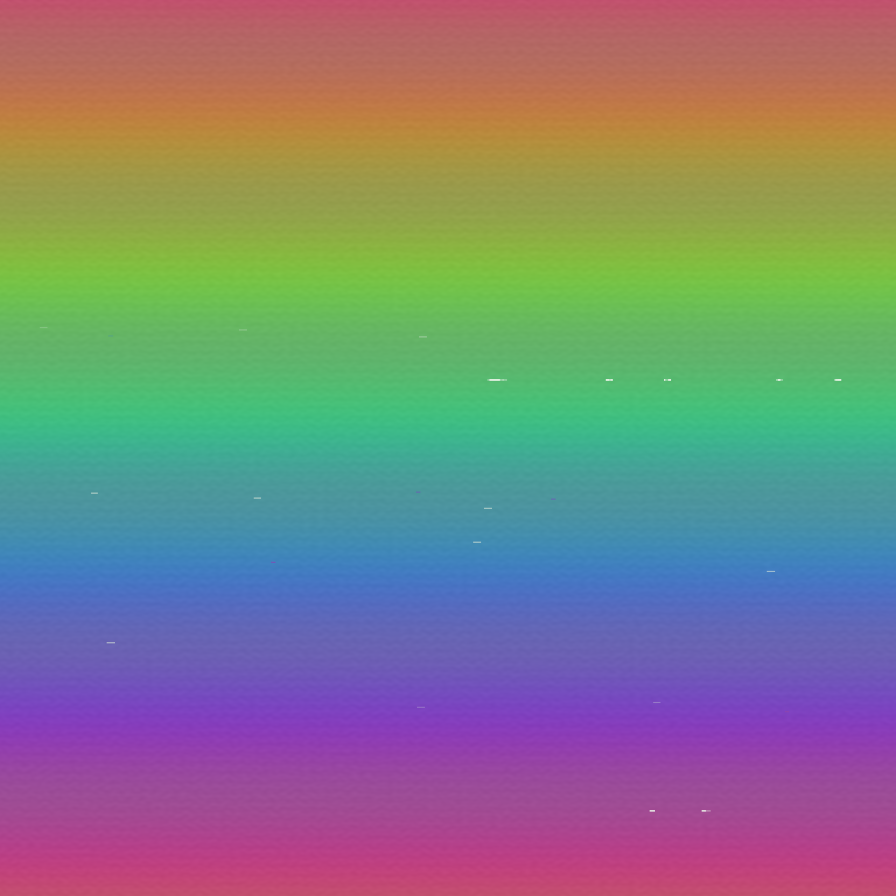
Reproduce this background procedurally as a WebGL 2 fragment shader.

```glsl
#version 300 es
precision highp float;
// A soft horizontal rainbow: hue turns once from top to bottom on a cosine
// palette, with six greyer bands divided by vivid, quicker hue changes.
// Faint stretched noise, thin scan ripples and sparse dashes add a worn texture.
uniform vec2 u_resolution;
out vec4 fragColor;

const float TAU = 6.2831853;

vec2 hash2(vec2 p) {
    vec3 q = fract(p.xyx * vec3(0.1031, 0.1030, 0.0973));
    q += dot(q, q.yzx + 33.33);
    return fract((q.xx + q.yz) * q.zy);
}

float gradientNoise(vec2 p) {
    vec2 cell = floor(p), f = fract(p);
    vec2 blend = f * f * f * (f * (f * 6.0 - 15.0) + 10.0);
    vec4 corner;
    for (int i = 0; i < 4; i++) {
        vec2 offset = vec2(i & 1, i >> 1);
        float angle = TAU * hash2(cell + offset).x;
        corner[i] = dot(vec2(cos(angle), sin(angle)), f - offset);
    }
    return mix(mix(corner.x, corner.y, blend.x), mix(corner.z, corner.w, blend.x), blend.y);
}

// Hue moves faster and colour strength grows at the six band borders.
vec3 rainbow(float depth) {
    float hue = depth - 0.045 + 0.006 * sin(TAU * 6.0 * (depth - 0.147));
    float strength = 0.245 - 0.043 * cos(TAU * 6.0 * (depth - 0.055));
    return 0.5 + strength * cos(TAU * (hue - vec3(0.0, 1.0, 2.0) / 3.0));
}

// Coverage of a thin horizontal dash, softened by one pixel.
float dash(vec2 p, vec2 halfSize, float pixel) {
    vec2 edge = abs(p) - halfSize;
    vec2 cover = 1.0 - smoothstep(-0.5 * pixel, 0.5 * pixel, edge);
    return cover.x * cover.y;
}

void main() {
    vec2 uv = gl_FragCoord.xy / u_resolution;
    float pixel = 1.0 / u_resolution.y;
    vec2 p = vec2(uv.x, 1.0 - uv.y);
    vec3 color = rainbow(p.y);

    // Fine grain and slightly wavy scan ripples
    float grain = gradientNoise(p * vec2(130.0, 250.0));
    float ripple = sin(TAU * (96.0 * p.y + 0.12 * sin(TAU * 64.0 * p.x)));
    color += 0.014 * grain + 0.005 * ripple;

    // Sparse flecks, mostly in the middle of the canvas
    vec2 grid = vec2(12.0, 26.0);
    vec2 cell = floor(p * grid);
    vec2 chance = hash2(cell + 17.0);
    vec2 center = (cell + 0.2 + 0.6 * hash2(cell + 53.0)) / grid;
    float zone = smoothstep(0.34, 0.4, p.y) * (1.0 - smoothstep(0.75, 0.82, p.y));
    float fleck = dash(p - center, vec2(0.002 + 0.003 * chance.y, 0.0007), pixel);
    fleck *= step(chance.x, 0.1) * zone;
    vec3 fleckColor = mix(rainbow(p.y + 0.2), vec3(0.85, 0.9, 0.85), step(0.5, chance.y));
    color = mix(color, fleckColor, 0.6 * fleck);

    // Two broken rows of brighter dashes
    float glint = 0.0;
    for (int i = 0; i < 5; i++) {
        float n = float(i);
        float x = 0.57 + 0.095 * n - 0.015 * cos(0.5 * TAU * n);
        float size = i == 0 ? 0.011 : 0.004;
        glint = max(glint, dash(p - vec2(x, 0.424), vec2(size, 0.001), pixel));
        if (i < 2) {
            vec2 low = vec2(0.728 + 0.06 * n, 0.905);
            glint = max(glint, dash(p - low, vec2(0.003 + 0.002 * n, 0.0008), pixel));
        }
    }
    float gaps = smoothstep(-0.25, 0.0, gradientNoise(p * vec2(190.0, 3.0)));
    color = mix(color, vec3(0.93, 0.96, 0.92), glint * mix(0.35, 0.9, gaps));

    fragColor = vec4(clamp(color, 0.0, 1.0), 1.0);
}
```
